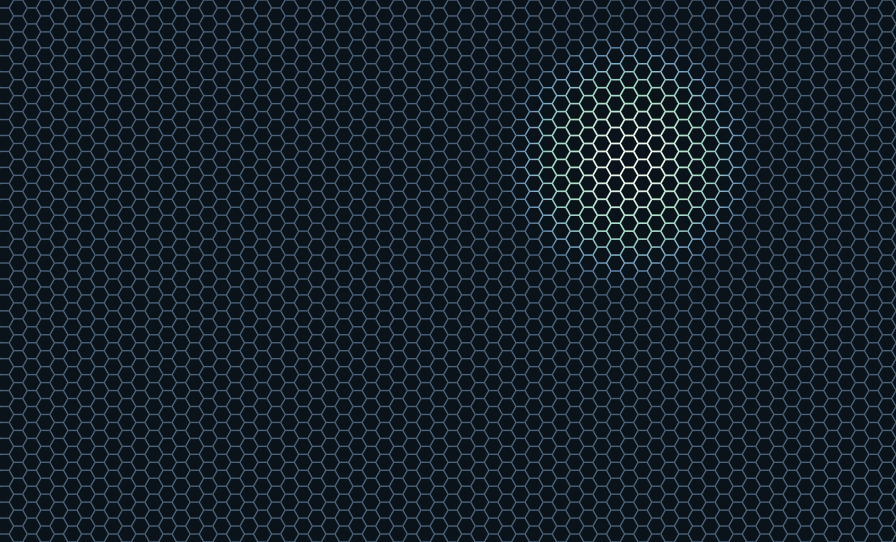
This pattern is drawn by a WebGL 1 fragment shader. Its source:

```glsl
precision highp float;
// Fine honeycomb mesh of thin steel-blue lines, lit by one round mint-white glow.

uniform vec2 u_resolution;

const vec2 REPEATS = vec2(33.0, 34.0);       // whole cells across and down
const vec2 CELL = vec2(1.7320508, 1.0);      // lattice period, hexagon height = 1
const vec2 PHASE = vec2(0.17, 0.0);          // lattice shift, in repeats
const float LINE_WIDTH = 0.088;              // in hexagon heights

const vec2 GLOW_CENTER = vec2(0.703, 0.705);
const float GLOW_RADIUS = 0.25;              // in canvas heights

const vec3 BACKGROUND = vec3(0.04, 0.07, 0.10);
const vec3 STEEL = vec3(0.29, 0.38, 0.47);
const vec3 SKY = vec3(0.45, 0.62, 0.76);
const vec3 MINT = vec3(0.66, 0.86, 0.78);
const vec3 WHITE = vec3(0.95, 0.98, 0.94);

// Offset from the center of the nearest hexagon
vec2 hexOffset(vec2 p, vec2 period) {
  vec2 a = mod(p + 0.5 * period, period) - 0.5 * period;
  vec2 b = mod(p, period) - 0.5 * period;
  return dot(a, a) < dot(b, b) ? a : b;
}

// Distance from a point inside a flat-topped hexagon to its border
float borderDistance(vec2 offset) {
  vec2 q = abs(offset);
  return 0.5 - max(q.y, dot(q, vec2(0.8660254, 0.5)));
}

// Antialiased coverage of a line
float lineCoverage(float dist, float width, float pixel) {
  return clamp((0.5 * width - dist) / pixel + 0.5, 0.0, 1.0);
}

// Radial light that wraps around the canvas edges: 1 at center, 0 outside
float wrappedGlow(vec2 uv, vec2 center, float radius, float aspect) {
  vec2 delta = fract(uv - center + 0.5) - 0.5;
  delta.x *= aspect;
  return clamp(1.0 - length(delta) / radius, 0.0, 1.0);
}

// Line colour ramp from unlit steel to the hot center
vec3 lineColor(float glow) {
  vec3 color = mix(STEEL, SKY, smoothstep(0.0, 0.28, glow));
  color = mix(color, MINT, smoothstep(0.15, 0.50, glow));
  return mix(color, WHITE, smoothstep(0.45, 0.90, glow));
}

void main() {
  vec2 uv = gl_FragCoord.xy / u_resolution;
  float aspect = u_resolution.x / u_resolution.y;

  // Honeycomb
  vec2 p = (uv * REPEATS - PHASE) * CELL;
  float pixel = REPEATS.y / u_resolution.y;
  float dist = borderDistance(hexOffset(p, CELL));

  // Lighting
  float glow = wrappedGlow(uv, GLOW_CENTER, GLOW_RADIUS, aspect);
  float width = LINE_WIDTH * (1.0 + 0.25 * smoothstep(0.1, 0.7, glow));
  float coverage = lineCoverage(dist, width, pixel);

  gl_FragColor = vec4(mix(BACKGROUND, lineColor(glow), coverage), 1.0);
}
```
